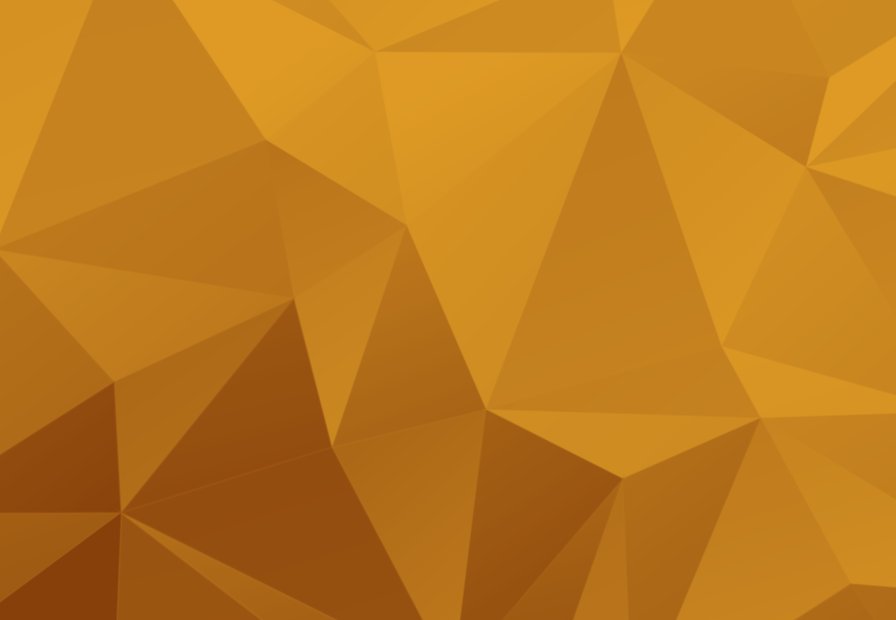
Write a Shadertoy shader that draws this background.

```glsl
// Low-poly amber background: a rotated, strongly jittered grid whose quads
// are each split into two flat facets. Facet tone rises from the lower left
// to the upper right, with random contrast and a faint streaked gradient.

float hash(vec2 p) {
    return fract(sin(dot(p, vec2(127.1, 311.7))) * 43758.5453);
}

float cross2(vec2 a, vec2 b) {
    return a.x * b.y - a.y * b.x;
}

mat2 rotation(float angle) {
    float c = cos(angle), s = sin(angle);
    return mat2(c, s, -s, c);
}

// Jittered grid corner in canvas units
vec2 corner(vec2 cell) {
    vec2 jitter = vec2(hash(cell), hash(cell + 37.3)) - 0.5;
    return rotation(0.45) * (cell + 0.76 * jitter) * 0.31;
}

// Signed distance to the line a-b, positive on its left
float edgeDistance(vec2 p, vec2 a, vec2 b) {
    return cross2(normalize(b - a), p - a);
}

// Burnt brown to bright amber
vec3 amber(float t) {
    t = clamp(t, 0.0, 1.0) * 4.0;
    vec3 col = mix(vec3(0.53, 0.25, 0.04), vec3(0.63, 0.36, 0.075), min(t, 1.0));
    col = mix(col, vec3(0.74, 0.47, 0.11), clamp(t - 1.0, 0.0, 1.0));
    col = mix(col, vec3(0.80, 0.54, 0.13), clamp(t - 2.0, 0.0, 1.0));
    return mix(col, vec3(0.87, 0.605, 0.14), clamp(t - 3.0, 0.0, 1.0));
}

// One triangle: colour times coverage in rgb, coverage in a
vec4 facet(vec2 p, vec2 a, vec2 b, vec2 c, float shade, vec2 seed) {
    float side = sign(cross2(b - a, c - a));
    float inside = min(min(side * edgeDistance(p, a, b), side * edgeDistance(p, b, c)),
                       side * edgeDistance(p, c, a));
    float soft = max(0.002, 0.8 / iResolution.y);
    float cover = smoothstep(-soft, soft, inside);

    // Broad light across the canvas plus the facet's own shade
    vec2 centre = (a + b + c) / 3.0;
    float light = 0.4 * centre.x * iResolution.y / iResolution.x + 0.6 * centre.y;
    float tone = mix(0.1, 0.88, smoothstep(0.0, 0.8, light)) + 0.5 * (shade - 0.5);

    // Gradient in soft diagonal steps
    float angle = 2.1 + 0.7 * (hash(seed + 5.1) - 0.5);
    float s = dot(p - centre, vec2(cos(angle), sin(angle))) * 22.0;
    float steps = floor(s) + smoothstep(0.2, 0.8, fract(s)) - 0.5;
    tone += mix(s, steps, 0.5) / 22.0 * 1.1 * (hash(seed + 9.7) - 0.4);

    // Hairline seams show on the darker facets
    float seam = exp(-inside * inside / 4e-6) * (1.0 - smoothstep(0.25, 0.5, tone));
    vec3 col = amber(tone) + vec3(0.05, 0.04, 0.02) * seam * hash(seed + 3.3);
    return vec4(col * cover, cover);
}

void mainImage(out vec4 fragColor, in vec2 fragCoord) {
    vec2 p = fragCoord / iResolution.y;
    vec2 home = floor(rotation(-0.45) * p / 0.31);
    vec4 sum = vec4(0.0);

    // Jittered quads can reach one cell beyond their own
    for (int j = -1; j <= 1; j++)
    for (int i = -1; i <= 1; i++) {
        vec2 cell = home + vec2(i, j);
        vec2 a = corner(cell), b = corner(cell + vec2(1, 0));
        vec2 c = corner(cell + vec2(1, 1)), d = corner(cell + vec2(0, 1));

        // Split along a diagonal that lies within the quad
        bool acFits = cross2(c - a, b - a) * cross2(c - a, d - a) < 0.0;
        bool bdFits = cross2(d - b, a - b) * cross2(d - b, c - b) < 0.0;
        if (!acFits || (bdFits && hash(cell + 71.9) < 0.5)) {
            vec2 first = a;
            a = b; b = c; c = d; d = first;
        }

        // The two halves get opposed shades
        float shade = hash(cell + 13.7);
        sum += facet(p, a, b, c, shade, cell);
        sum += facet(p, a, c, d, fract(shade + 0.5), cell + 0.5);
    }
    fragColor = vec4(sum.rgb / max(sum.a, 1e-4), 1.0);
}
```
